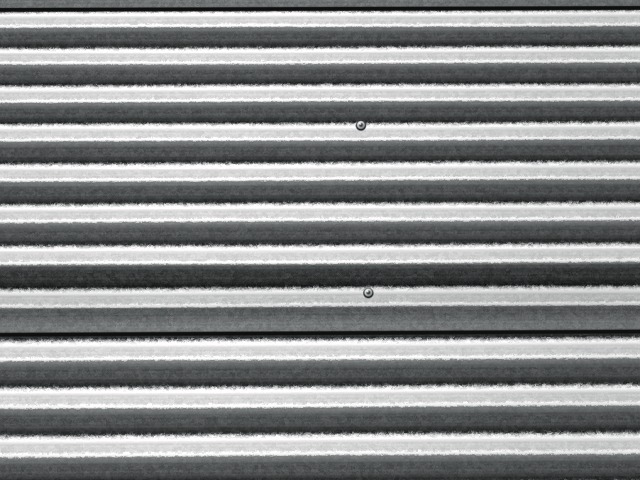
Give the GLSL for this texture, as a Shadertoy shader.

```glsl
// Sunlit galvanised corrugated sheets with horizontal ribs, a lapped seam and two screws.
#define TOP_SEAM 0.0185    // seam depths below the upper edge, canvas height = 1
#define LAP_SEAM 0.694
#define UPPER_RIBS vec3(0.0243, 0.0747, 0.00109)  // start, pitch, pitch growth
#define LOWER_RIBS vec3(0.7083, 0.0972, 0.0009)
#define LAST_RIB 7.0       // rib of the upper sheet that ends in the flat lap
#define SPANGLE_SCALE 135.0
#define SPANGLE_DEPTH 0.10
#define EDGE_WEAR 0.035
#define TILT 0.006
#define SCREW_RADIUS 0.0105

float hash(vec2 p) {
    vec3 q = fract(vec3(p.xyx) * 0.1031);
    q += dot(q, q.yzx + 33.33);
    return fract((q.x + q.y) * q.z);
}

// Cellular noise: the random tone of the nearest zinc crystal, -0.5 to 0.5
float spangle(vec2 p) {
    vec2 cell = floor(p);
    float nearest = 9.0, tone = 0.0;
    for (int j = -1; j <= 1; j++)
    for (int i = -1; i <= 1; i++) {
        vec2 id = cell + vec2(i, j);
        vec2 seed = id + vec2(hash(id), hash(id + 57.0));
        float d = dot(p - seed, p - seed);
        if (d < nearest) { nearest = d; tone = hash(id + 113.0); }
    }
    return tone - 0.5;
}

float bump(float x, float centre, float width) {
    float d = (x - centre) / width;
    return exp(-d * d);
}

// Rib number at a depth, for ribs whose pitch grows steadily
float ribCount(float depth, vec3 ribs) {
    float root = sqrt(max(ribs.y * ribs.y + 4.0 * ribs.z * (depth - ribs.x), 0.0));
    return (root - ribs.y) / (2.0 * ribs.z);
}

// Light across one rib: shadow, broad crest, pale face, thin glint, grey fall
float ribTone(float u) {
    float tone = 0.31 - 0.13 * smoothstep(0.0, 0.18, u);
    tone = mix(tone, 0.81, smoothstep(0.18, 0.28, u));
    tone += 0.18 * bump(u, 0.325, 0.05) + 0.16 * bump(u, 0.62, 0.035);
    float fall = mix(0.46, 0.31, smoothstep(0.69, 0.88, u));
    return mix(tone, fall, smoothstep(0.65, 0.70, u));
}

// Domed screw head with a dark rim, a socket and a glint
float addScrew(float tone, vec2 offset, float px) {
    vec2 q = offset / SCREW_RADIUS;
    float soft = px / SCREW_RADIUS;
    float head = 0.72 - 0.22 * q.y - 0.15 * q.x;
    head = mix(head, 0.22, 1.0 - smoothstep(0.38 - soft, 0.38 + soft, length(q)));
    head += 0.6 * bump(length(q - vec2(-0.15, -0.2)), 0.0, 0.22);
    float rim = 1.0 - smoothstep(1.0 - soft, 1.0 + soft, length(q - vec2(0.0, 0.12)));
    float dome = 1.0 - smoothstep(0.8 - soft, 0.8 + soft, length(q));
    return mix(mix(tone, 0.10, rim), head, dome);
}

void mainImage(out vec4 fragColor, in vec2 fragCoord) {
    float px = 1.0 / iResolution.y;
    vec2 p = vec2(fragCoord.x, iResolution.y - fragCoord.y) * px;
    float depth = p.y + TILT * (p.x - 0.67) * (0.5 + 0.5 * p.y);

    // Zinc crystals at two sizes
    float grain = 0.6 * spangle(p * SPANGLE_SCALE * vec2(0.8, 1.0))
                + 0.6 * spangle(p * SPANGLE_SCALE * 2.1 + 31.0);

    // Ribs of the upper and lower sheets
    bool lower = depth > LAP_SEAM;
    float rib = ribCount(depth, lower ? LOWER_RIBS : UPPER_RIBS);
    float phase = rib + 0.25 + EDGE_WEAR * grain;
    float wave = 0.006 * sin(p.x * 5.0 + floor(phase) * 2.3);
    float tone = ribTone(fract(phase + wave));

    // Flat lap at the foot of the upper sheet, under a deeper shadow
    if (!lower) {
        tone *= 1.0 - 0.3 * smoothstep(LAST_RIB - 0.58, LAST_RIB - 0.5, rib)
                          * (1.0 - smoothstep(LAST_RIB - 0.1, LAST_RIB, rib));
        tone *= 1.0 - 0.09 * smoothstep(LAST_RIB - 0.1, LAST_RIB, rib);
        float lap = 0.40 + 0.06 * sin((rib - LAST_RIB) * 9.0);
        tone = mix(tone, lap, smoothstep(LAST_RIB + 0.41, LAST_RIB + 0.47, rib));
    }
    float topLap = 1.0 - smoothstep(TOP_SEAM - 0.004, TOP_SEAM - 0.002, depth);
    tone = mix(tone, 0.43, topLap);

    // Crystal speckle, faint rolling streaks and uneven sunlight
    tone += SPANGLE_DEPTH * grain * (1.0 - 0.35 * tone);
    tone += 0.008 * (sin(depth * 610.0 + sin(p.x * 3.0)) + sin(depth * 937.0));
    tone *= 1.0 + 0.05 * bump(p.x, 0.4, 0.45) - 0.04 * smoothstep(0.8, 1.33, p.x);

    // Black gaps where the sheets overlap
    float topGap = 1.0 - smoothstep(0.002, 0.004 + px, abs(depth - TOP_SEAM));
    float lapGap = 1.0 - smoothstep(0.002, 0.004 + px, abs(depth - LAP_SEAM));
    tone = mix(tone, 0.06, max(topGap, lapGap));

    // Screws, one on each fixing row
    for (int i = 0; i < 2; i++) {
        vec2 centre = vec2(0.752, 0.2604) + float(i) * vec2(0.0155, 0.349);
        tone = addScrew(tone, p - centre, px);
    }

    // Cool shadows, faintly warm highlights
    tone = clamp(tone, 0.0, 1.0);
    vec3 tint = mix(vec3(0.95, 1.0, 1.01), vec3(1.0, 0.992, 0.992), tone);
    fragColor = vec4(tone * tint, 1.0);
}
```
